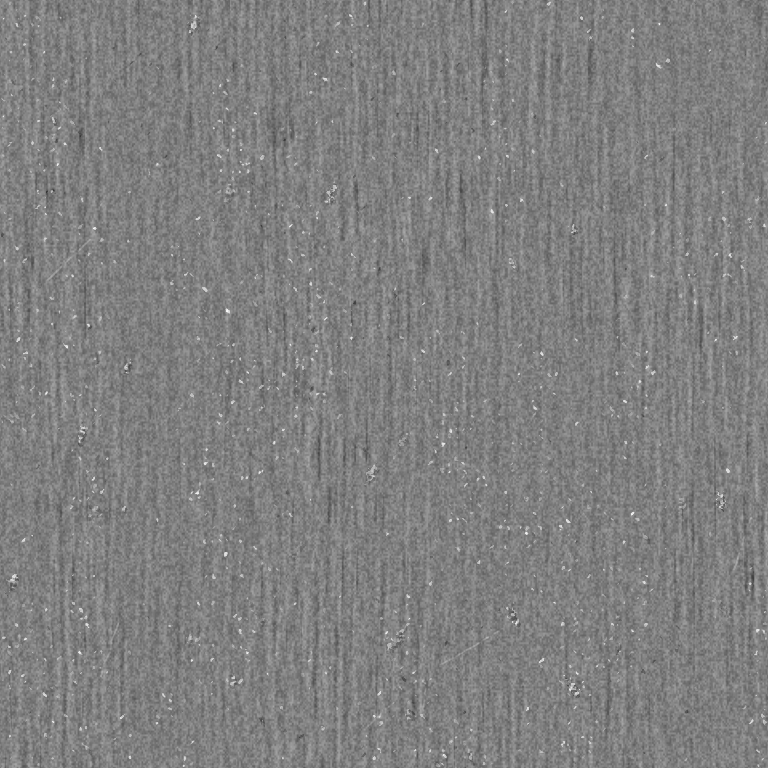
Give the GLSL for this texture, as a Shadertoy shader.

```glsl
// Grey brushed surface with vertical grain, dark scratches and pale chipped flecks.
#define BASE_GREY 0.496
#define FINE_GRAIN 0.15
#define SOFT_GRAIN 0.075
#define STREAK_CONTRAST 0.062
#define SCRATCH_DEPTH 0.14
#define FLECK_GLOW 0.36
#define FLECK_CHANCE 0.085
#define FLAKE_CHANCE 0.05
#define HAIRLINES 7

float hash(vec2 p) {
    vec3 q = fract(vec3(p.xyx) * 0.1031);
    q += dot(q, q.yzx + 33.33);
    return fract((q.x + q.y) * q.z);
}

// Smooth value noise in 0..1
float noise(vec2 p) {
    vec2 i = floor(p), f = fract(p);
    f = f * f * (3.0 - 2.0 * f);
    vec2 e = vec2(0.0, 1.0);
    return mix(mix(hash(i), hash(i + e.yx), f.x),
               mix(hash(i + e.xy), hash(i + e.yy), f.x), f.y);
}

float signedNoise(vec2 p) { return noise(p) - 0.5; }

// Side-lit ridges: neighbouring columns cancel, so no broad shading remains
float ridges(vec2 p) { return noise(p) - noise(p + vec2(1.0, 0.0)); }

// Ragged specks, one at most per grid cell, gathered in upright clusters
float specks(vec2 uv, float cells, float chance, float radius, float stretch, float seed) {
    vec2 p = uv * cells, id = floor(p);
    vec2 key = id + seed;
    vec2 centre = 0.3 + 0.4 * vec2(hash(key + 11.3), hash(key + 47.9));
    float cluster = smoothstep(0.4, 0.9, noise((id + 0.5) / cells * vec2(17.0, 6.0) + seed));
    float present = step(hash(key + 5.7), chance * (0.15 + 3.0 * cluster));
    vec2 d = (fract(p) - centre) / cells;
    d.x += d.y * 1.6 * (hash(key + 71.1) - 0.5);
    d.y /= stretch;
    float size = radius * mix(0.4, 1.2, hash(key + 23.5));
    float ragged = size * 2.0 * signedNoise(uv * 400.0 + seed);
    float edge = 0.6 / iResolution.y;
    float strength = mix(0.25, 1.0, hash(key + 91.7));
    return present * strength * (1.0 - smoothstep(-edge, edge, length(d) + ragged - size));
}

// Few faint slanted hairlines, broken along their length
float hairlines(vec2 uv) {
    float sum = 0.0, edge = 1.0 / iResolution.y;
    for (int i = 0; i < HAIRLINES; i++) {
        vec2 key = vec2(float(i) * 7.3, 19.0);
        vec2 start = vec2(hash(key), hash(key + 3.1));
        float angle = mix(0.2, 1.5, hash(key + 8.7));
        vec2 dir = vec2(cos(angle), sin(angle));
        float len = mix(0.03, 0.11, hash(key + 13.9));
        vec2 d = uv - start + 0.005 * signedNoise(uv * 60.0);
        float dist = length(d - dir * clamp(dot(d, dir), 0.0, len));
        sum += 1.0 - smoothstep(0.0003, 0.0008 + edge, dist);
    }
    return sum * smoothstep(0.3, 0.7, noise(uv * 130.0));
}

void mainImage(out vec4 fragColor, in vec2 fragCoord) {
    vec2 uv = fragCoord / iResolution.y;

    // Grain direction wanders slightly
    vec2 g = uv;
    g.x += 0.012 * signedNoise(uv * vec2(3.0, 2.0)) + 0.003 * signedNoise(uv * vec2(12.0, 9.0));

    // Worn areas carry stronger streaks; calm areas stay nearly plain
    float wear = smoothstep(0.25, 0.8, noise(g * vec2(10.0, 3.0) + 4.0));
    float grey = BASE_GREY;
    grey += FINE_GRAIN * signedNoise(uv * vec2(480.0, 400.0));
    grey += SOFT_GRAIN * signedNoise(uv * vec2(270.0, 190.0) + 31.0);
    float streaks = ridges(g * vec2(150.0, 10.0) + 9.0)
                  + ridges(g * vec2(250.0, 34.0) + 57.0);
    grey += STREAK_CONTRAST * mix(0.6, 1.2, wear) * streaks;

    // Dark thin scratches with broken edges, balanced by slightly paler ground
    float scratch = smoothstep(0.76, 0.96, noise(g * vec2(210.0, 12.0) + 101.0));
    scratch *= mix(0.4, 1.0, noise(uv * vec2(260.0, 120.0)));
    grey += SCRATCH_DEPTH * (0.06 - scratch) * mix(0.25, 1.0, wear);

    // Pale flecks and larger flakes, each flake with a dark lower rim
    float flecks = specks(uv, 110.0, FLECK_CHANCE, 0.0016, 1.3, 3.0);
    float flakes = specks(uv, 22.0, FLAKE_CHANCE, 0.0042, 2.2, 40.0);
    float rim = specks(uv + vec2(-0.002, 0.003), 22.0, FLAKE_CHANCE, 0.0042, 2.2, 40.0);
    float pits = specks(uv, 90.0, 0.035, 0.0015, 1.5, 77.0);
    grey -= 0.13 * rim + 0.18 * pits;
    grey += FLECK_GLOW * max(flecks, flakes * smoothstep(0.3, 0.65, noise(uv * 280.0)));
    grey += 0.12 * hairlines(uv);

    fragColor = vec4(vec3(clamp(grey, 0.0, 1.0)), 1.0);
}
```
